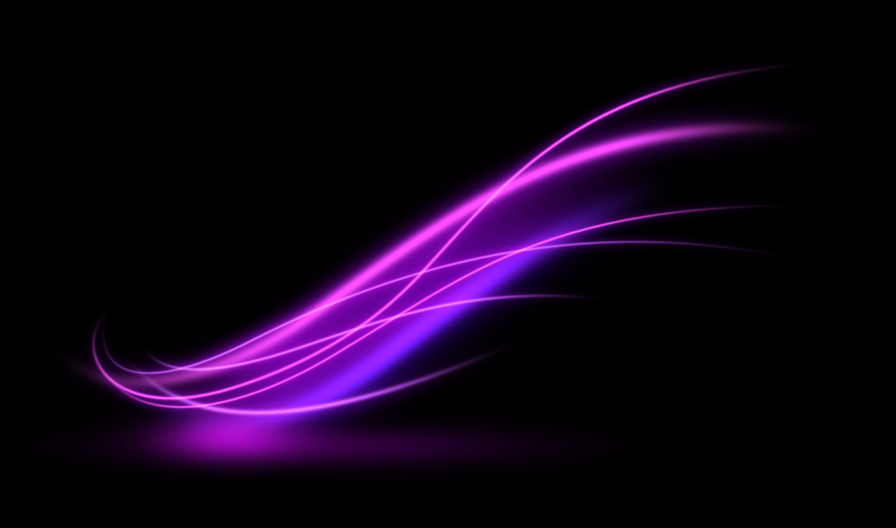
Write a WebGL 2 fragment shader that draws this background.

```glsl
#version 300 es
precision highp float;
// Neon violet light trails sweeping upward over a dim glowing floor on black.

#define DESIGN_HEIGHT 452.0
#define STEPS 28
#define HAIR_WIDTH 1.1
#define RIBBON_WIDTH 5.5
#define BAND_WIDTH 10.0
#define PINK vec3(0.96, 0.36, 0.86)
#define LILAC vec3(0.76, 0.40, 0.96)
#define VIOLET vec3(0.38, 0.14, 0.88)
#define PURPLE vec3(0.37, 0.01, 0.56)
#define MAGENTA vec3(0.60, 0.04, 0.70)

uniform vec2 u_resolution;
out vec4 outColor;

vec2 bezier(vec2 a, vec2 b, vec2 c, vec2 d, float t) {
    float s = 1.0 - t;
    return s * s * s * a + 3.0 * s * t * (s * b + t * c) + t * t * t * d;
}

// Distance to a cubic curve (x) and the parameter of its nearest point (y)
vec2 curve(vec2 p, vec2 a, vec2 b, vec2 c, vec2 d) {
    vec2 nearest = vec2(1e9, 0.0);
    vec2 start = a;
    for (int i = 0; i < STEPS; i++) {
        vec2 end = bezier(a, b, c, d, float(i + 1) / float(STEPS));
        vec2 along = end - start;
        vec2 toP = p - start;
        float h = clamp(dot(toP, along) / dot(along, along), 0.0, 1.0);
        float dist = length(toP - along * h);
        if (dist < nearest.x) nearest = vec2(dist, (float(i) + h) / float(STEPS));
        start = end;
    }
    return nearest;
}

// Chains two curves; the first takes the given share of the parameter
vec2 join(vec2 u, vec2 v, float share) {
    return u.x < v.x ? vec2(u.x, u.y * share) : vec2(v.x, mix(share, 1.0, v.y));
}

float taper(float t, float head, float tail) {
    return smoothstep(0.0, head, t) * (1.0 - smoothstep(1.0 - tail, 1.0, t));
}

float bell(float dist, float width) {
    float q = dist / width;
    return exp(-q * q);
}

vec3 screen(vec3 base, vec3 light) {
    return base + min(light, 1.0) * (1.0 - base);
}

// Fine bright line inside a narrow purple halo
vec3 hair(vec3 base, vec2 s, float width, vec3 color, float fade) {
    vec3 light = color * bell(s.x, width) + PURPLE * 0.5 * bell(s.x, width * 4.5);
    return screen(base, light * fade);
}

void main() {
    float pixel = DESIGN_HEIGHT / u_resolution.y;
    vec2 p = (gl_FragCoord.xy - 0.5 * u_resolution) * pixel + vec2(384.0, 226.0);
    float fine = max(HAIR_WIDTH, 0.75 * pixel);
    vec3 color = vec3(0.0);

    // Floor reflection
    color += vec3(0.20, 0.0, 0.25) * bell(length((p - vec2(280.0, 70.0)) / vec2(150.0, 16.0)), 1.0);
    color = screen(color, MAGENTA * bell(length((p - vec2(198.0, 78.0)) / vec2(54.0, 18.0)), 1.0));

    // Purple veil between the two broad ribbons
    vec2 veil = curve(p, vec2(150, 107), vec2(290, 127), vec2(380, 252), vec2(580, 327));
    color = screen(color, PURPLE * (1.0 - smoothstep(16.0, 50.0, veil.x)) * taper(veil.y, 0.25, 0.45));

    // Broad violet band
    vec2 band = join(curve(p, vec2(110, 117), vec2(190, 62), vec2(270, 102), vec2(330, 147)),
                     curve(p, vec2(330, 147), vec2(400, 200), vec2(470, 257), vec2(585, 300)), 0.45);
    vec3 bandLight = VIOLET * bell(band.x, BAND_WIDTH) + vec3(0.15, 0.0, 0.42) * bell(band.x, 24.0);
    color = screen(color, bandLight * taper(band.y, 0.4, 0.4));

    // Broad pink ribbon
    vec2 ribbon = join(curve(p, vec2(45, 162), vec2(75, 107), vec2(170, 112), vec2(270, 184)),
                       curve(p, vec2(270, 184), vec2(390, 270), vec2(500, 360), vec2(712, 340)), 0.35);
    vec3 ribbonLight = PINK * 0.85 * bell(ribbon.x, RIBBON_WIDTH) + PURPLE * 0.7 * bell(ribbon.x, 15.0);
    color = screen(color, ribbonLight * taper(ribbon.y, 0.4, 0.25));

    // Steep pink hair with a hooked tail
    vec2 steep = join(curve(p, vec2(97, 192), vec2(55, 152), vec2(95, 87), vec2(200, 120)),
                      curve(p, vec2(200, 120), vec2(280, 145), vec2(330, 184), vec2(362, 219)), 0.5);
    steep = join(steep, curve(p, vec2(362, 219), vec2(440, 304), vec2(500, 382), vec2(695, 398)), 0.5);
    color = hair(color, steep, fine * 1.25, PINK, taper(steep.y, 0.2, 0.2));

    // Flat lilac hair
    vec2 flatHair = join(curve(p, vec2(92, 190), vec2(75, 127), vec2(125, 114), vec2(215, 160)),
                         curve(p, vec2(215, 160), vec2(340, 224), vec2(500, 272), vec2(693, 228)), 0.3);
    color = hair(color, flatHair, fine, LILAC * 0.9, taper(flatHair.y, 0.3, 0.4));

    // Middle pink hair
    vec2 middle = join(curve(p, vec2(82, 152), vec2(100, 87), vec2(190, 87), vec2(296, 154)),
                       curve(p, vec2(296, 154), vec2(400, 216), vec2(470, 278), vec2(695, 276)), 0.4);
    color = hair(color, middle, fine, PINK * 0.9, taper(middle.y, 0.25, 0.25));

    // Short lilac hair
    vec2 brief = join(curve(p, vec2(122, 157), vec2(140, 122), vec2(205, 137), vec2(256, 154)),
                      curve(p, vec2(256, 154), vec2(340, 182), vec2(410, 209), vec2(527, 195)), 0.35);
    color = hair(color, brief, fine * 1.2, LILAC, taper(brief.y, 0.2, 0.35));

    // Lower lilac stroke
    vec2 lower = curve(p, vec2(105, 150), vec2(160, 77), vec2(270, 82), vec2(455, 164));
    color = hair(color, lower, fine * 2.0, LILAC, taper(lower.y, 0.4, 0.4));

    outColor = vec4(color, 1.0);
}
```
